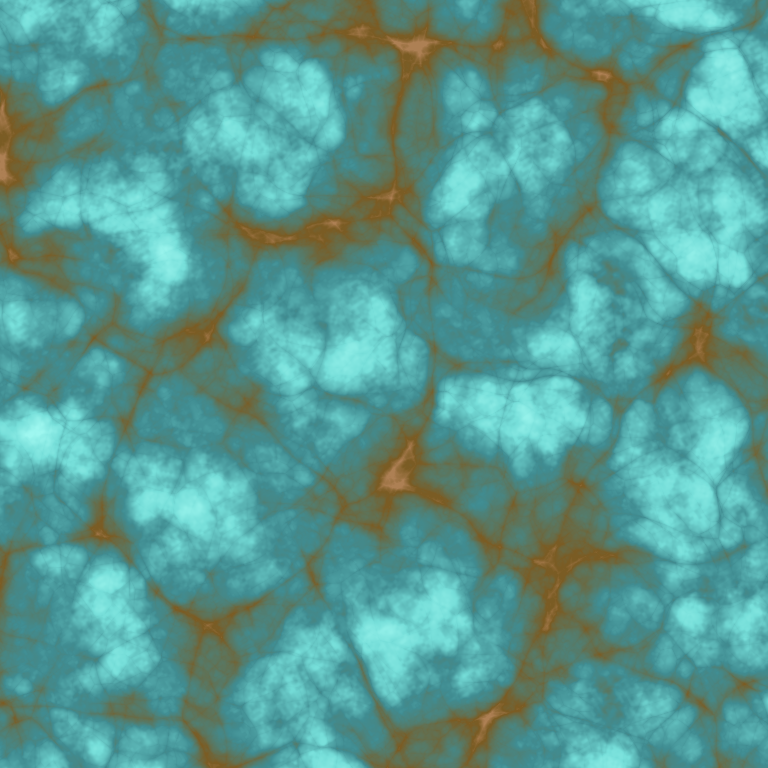
Write a WebGL 2 fragment shader that draws this texture.

```glsl
#version 300 es
precision highp float;
// Mottled turquoise domes with cloudy grain, parted by brown valleys and tan fissures.

uniform vec2 u_resolution;
out vec4 fragColor;

const float DOME_SCALE = 4.3;     // large domes across the canvas
const int DOME_OCTAVES = 4;
const float DOME_ROUNDING = 0.045; // softens the dome tops
const float DOME_MEAN = 0.515;
const float DOME_CONTRAST = 4.6;
const float CREASE_DEPTH = 0.17;  // extra cut along cell borders
const float CREASE_SHARPNESS = 15.0;
const float GRAIN_SCALE = 14.0;
const int GRAIN_OCTAVES = 5;
const float GRAIN_GAIN = 0.7;
const float FOLD_MEAN = 0.32;
const float PUFF_LEVEL = 0.7;
const float GRAIN_LOW = 1.7;      // grain strength in the valleys
const float GRAIN_HIGH = 3.2;     // grain strength on the domes
const float WARP_SCALE = 8.0;
const float WARP_AMOUNT = 0.045;

const vec3 TAN = vec3(0.68, 0.50, 0.33);
const vec3 BROWN = vec3(0.48, 0.36, 0.14);
const vec3 TEAL = vec3(0.25, 0.55, 0.57);
const vec3 CYAN = vec3(0.46, 0.87, 0.85);
const vec3 PALE = vec3(0.62, 0.97, 0.94);
const vec3 ORANGE = vec3(0.95, 0.65, 0.42);

const mat2 TURN = mat2(0.8, 0.6, -0.6, 0.8);

float hash(vec2 p) {
    return fract(sin(dot(p, vec2(127.1, 311.7))) * 43758.5453);
}

vec2 hash2(vec2 p) {
    return vec2(hash(p), hash(p + 57.3));
}

float valueNoise(vec2 p) {
    vec2 i = floor(p), f = fract(p);
    vec2 u = f * f * f * (f * (f * 6.0 - 15.0) + 10.0);
    return mix(mix(hash(i), hash(i + vec2(1, 0)), u.x),
               mix(hash(i + vec2(0, 1)), hash(i + vec2(1, 1)), u.x), u.y);
}

// Rounded distance to the nearest scattered point, raised sharply at borders.
float cellDepth(vec2 p) {
    vec2 cell = floor(p), f = fract(p);
    float nearest = 8.0, second = 8.0;
    for (int y = -1; y <= 1; y++) {
        for (int x = -1; x <= 1; x++) {
            vec2 offset = vec2(x, y);
            vec2 d = offset + hash2(cell + offset) - f;
            float d2 = dot(d, d);
            second = min(second, max(nearest, d2));
            nearest = min(nearest, d2);
        }
    }
    float border = sqrt(second) - sqrt(nearest);
    return sqrt(nearest + DOME_ROUNDING) + CREASE_DEPTH * exp(-CREASE_SHARPNESS * border);
}

// Domes carrying smaller domes, roughly centred on zero.
float domes(vec2 p) {
    float sum = 0.0, amplitude = 1.0;
    p *= DOME_SCALE;
    for (int i = 0; i < DOME_OCTAVES; i++) {
        sum += amplitude * (DOME_MEAN - cellDepth(p));
        p = TURN * p * 2.0 + 17.3;
        amplitude *= 0.5;
    }
    return sum * DOME_CONTRAST;
}

// Creased folds in the valleys turning into plain cloud on the domes.
float grain(vec2 p, float cloudiness) {
    float sum = 0.0, total = 0.0, amplitude = 1.0;
    p *= GRAIN_SCALE;
    for (int i = 0; i < GRAIN_OCTAVES; i++) {
        float n = 2.0 * valueNoise(p) - 1.0;
        sum += amplitude * mix(abs(n) - FOLD_MEAN, PUFF_LEVEL * n, cloudiness);
        total += amplitude;
        p = TURN * p * 2.0 + 9.7;
        amplitude *= GRAIN_GAIN;
    }
    return sum / total;
}

vec2 warp(vec2 p) {
    vec2 q = p * WARP_SCALE;
    vec2 broad = vec2(valueNoise(q), valueNoise(q + 31.7));
    q = TURN * q * 2.3;
    vec2 fine = vec2(valueNoise(q + 5.1), valueNoise(q + 73.9));
    return p + WARP_AMOUNT * (broad - 0.5 + 0.45 * (fine - 0.5));
}

// Colour by height, from fissure floor to peak.
vec3 heightColour(float h) {
    vec3 c = mix(TAN, BROWN, clamp((h + 2.9) / 0.9, 0.0, 1.0));
    c = mix(c, TEAL, clamp((h + 1.9) / 1.9, 0.0, 1.0));
    c = mix(c, CYAN, clamp(h / 1.7, 0.0, 1.0));
    c = mix(c, PALE, clamp((h - 1.7) / 1.6, 0.0, 1.0));
    return mix(c, ORANGE, smoothstep(3.7, 3.8, h));
}

void main() {
    vec2 p = gl_FragCoord.xy / min(u_resolution.x, u_resolution.y);
    float h = domes(warp(p) + 3.0);
    float cloudiness = smoothstep(-0.8, 1.0, h);
    h += mix(GRAIN_LOW, GRAIN_HIGH, cloudiness) * grain(p + 1.7, cloudiness);
    fragColor = vec4(heightColour(h), 1.0);
}
```
